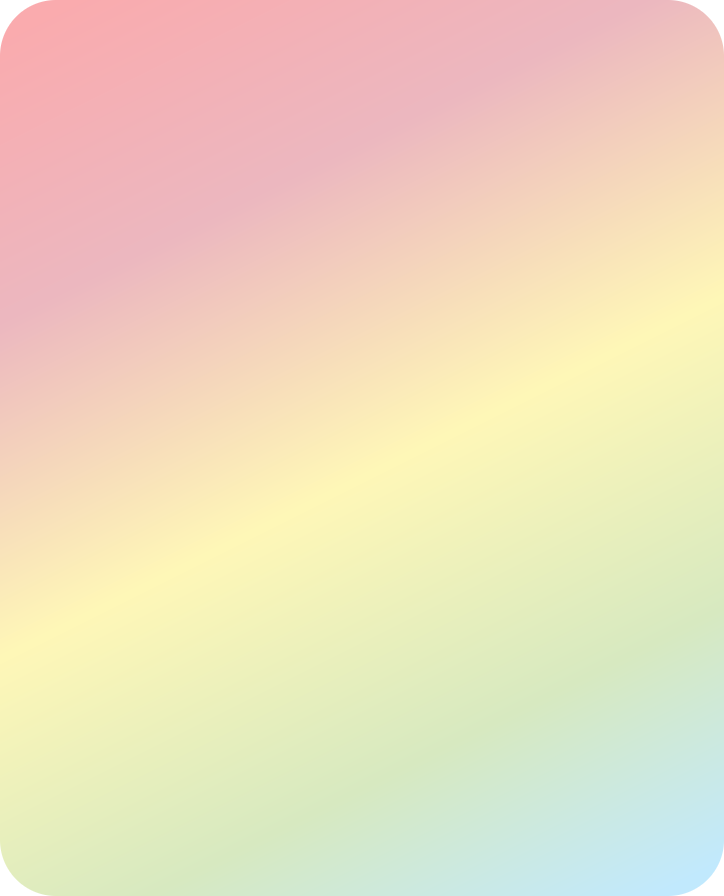
This background is drawn by a Shadertoy shader. Its source:

```glsl
// Signed distance to a box with rounded corners
float roundedBox(vec2 p, vec2 halfSize, float radius) {
    vec2 q = abs(p) - halfSize + radius;
    return length(max(q, 0.0)) + min(max(q.x, q.y), 0.0) - radius;
}

// Piecewise linear pastel ramp, in canvas heights along the slope
vec3 pastelRamp(float t) {
    vec3 pink = vec3(0.980, 0.670, 0.682);
    vec3 mauve = vec3(0.925, 0.718, 0.750);
    vec3 yellow = vec3(0.998, 0.968, 0.718);
    vec3 green = vec3(0.843, 0.914, 0.753);
    vec3 sky = vec3(0.757, 0.914, 0.994);

    vec3 color = mix(pink, mauve, clamp((t - 0.040) / 0.321, 0.0, 1.0));
    color = mix(color, yellow, clamp((t - 0.361) / 0.372, 0.0, 1.0));
    color = mix(color, green, clamp((t - 0.733) / 0.350, 0.0, 1.0));
    return mix(color, sky, clamp((t - 1.083) / 0.284, 0.0, 1.0));
}

void mainImage(out vec4 fragColor, in vec2 fragCoord) {
    vec2 uv = fragCoord / iResolution.y;
    vec2 halfSize = 0.5 * iResolution.xy / iResolution.y;

    // Diagonal gradient from upper left to lower right
    vec3 color = pastelRamp(1.0 - uv.y + 0.5 * uv.x);

    // White outside the rounded corners
    float edge = roundedBox(uv - halfSize, halfSize, 0.0625);
    float outside = clamp(0.5 + edge * iResolution.y, 0.0, 1.0);
    fragColor = vec4(mix(color, vec3(1.0), outside), 1.0);
}
```
